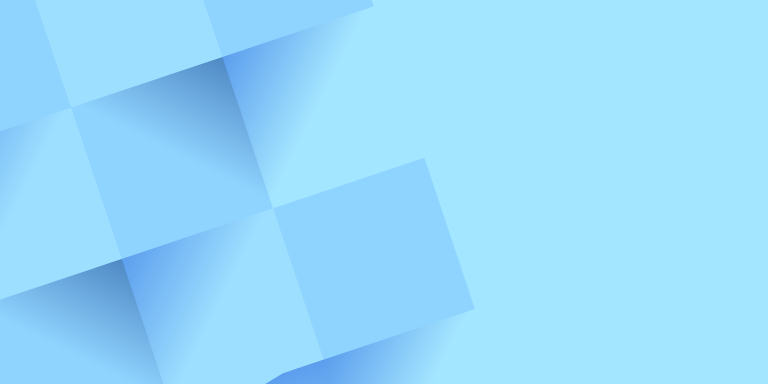
This background is drawn by a WebGL 2 fragment shader. Its source:

```glsl
#version 300 es
precision highp float;
// Tilted checkerboard of blue paper tiles ending in a plain sky-blue field.
// Points are rotated into tile units; each cell picks a flat colour and a
// linear corner shadow. A small sample grid smooths every edge.

uniform vec2 u_resolution;
out vec4 fragColor;

// Layout, in units of canvas height
const vec2  GRID_ORIGIN = vec2(0.711, 0.4575);
const vec2  GRID_AXIS   = vec2(0.9483, 0.3173);  // unit vector along a row
const float TILE_SIZE   = 0.4155;

// Shadow reach in tile units, and the lifted edge under the lowest row
const float SHADOW_REACH = 0.95;
const float LIP_START    = 0.27;
const float LIP_SLOPE    = 0.23;

// Colours
const vec3 SKY         = vec3(0.640, 0.900, 1.000);
const vec3 PALE_TILE   = vec3(0.615, 0.873, 1.000);
const vec3 BLUE_TILE   = vec3(0.560, 0.830, 1.000);
const vec3 SOFT_SHADOW = vec3(0.360, 0.620, 0.930);
const vec3 DEEP_SHADOW = vec3(0.310, 0.535, 0.770);

const int SAMPLES = 3;  // per axis

// Canvas point to tile units, with axes along and across the rows
vec2 toGrid(vec2 p) {
    vec2 d = p - GRID_ORIGIN;
    vec2 across = vec2(-GRID_AXIS.y, GRID_AXIS.x);
    return vec2(dot(d, GRID_AXIS), dot(d, across)) / TILE_SIZE;
}

vec3 paperColor(vec2 g) {
    // The lowest edge bends downwards at its left end
    if (g.y < -0.9) g.y += LIP_SLOPE * max(-g.x - LIP_START, 0.0);

    vec2 cell = floor(g);
    vec2 local = g - cell;
    bool odd = mod(cell.x + cell.y, 2.0) > 0.5;
    bool belowTiles = cell.y < -1.5;
    bool isTile = !belowTiles && (cell.x < -0.5 || (cell.x < 0.5 && odd));

    vec3 base = isTile ? (odd ? BLUE_TILE : PALE_TILE) : SKY;

    // Cells under a tile are shaded; the free-standing tile stays flat
    bool freeTile = cell == vec2(0.0, -1.0);
    if (cell.x > 0.5 || cell.y > 0.5 || freeTile) return base;

    // Shadows start at the upper right of blue tiles, else the upper left
    float side = odd ? 1.0 - local.x : local.x;
    if (belowTiles) side = max(g.x, 0.0);
    float depth = 1.0 - local.y;
    float shade = clamp(1.0 - (side + depth) / SHADOW_REACH, 0.0, 1.0);
    vec3 shadow = isTile && odd ? DEEP_SHADOW : SOFT_SHADOW;
    return mix(base, shadow, shade);
}

void main() {
    vec3 color = vec3(0.0);
    for (int y = 0; y < SAMPLES; y++) {
        for (int x = 0; x < SAMPLES; x++) {
            vec2 offset = (vec2(x, y) + 0.5) / float(SAMPLES) - 0.5;
            vec2 p = (gl_FragCoord.xy + offset) / u_resolution.y;
            color += paperColor(toGrid(p));
        }
    }
    fragColor = vec4(color / float(SAMPLES * SAMPLES), 1.0);
}
```
